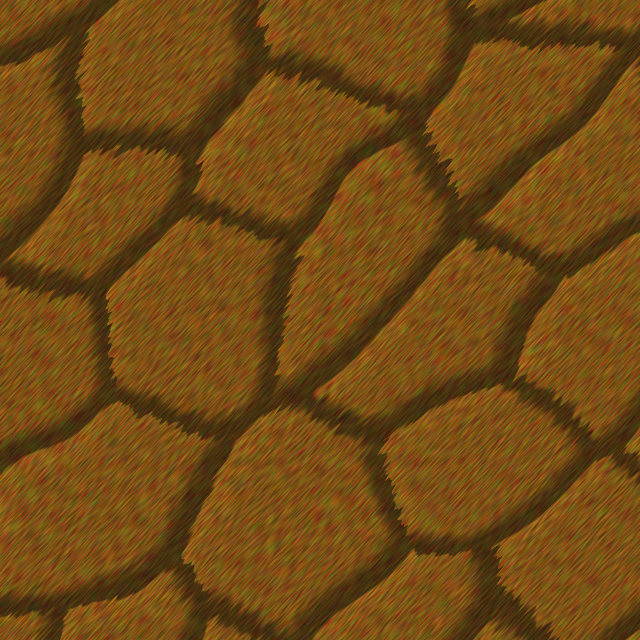
Reproduce this texture procedurally as a WebGL 1 fragment shader.

```glsl
precision highp float;
// Cracked brown stone: stretched Voronoi slabs split by dark, uneven grooves.
// Each slab edge is crisp and pale toward the light, soft and shaded away from it;
// slanted gradient-noise streaks fray the edges and tint the surface.
uniform vec2 u_resolution;

const vec2 SLAB_SIZE = vec2(0.32, 0.225);   // grid cell, along and across the slabs
const vec2 LIGHT = vec2(-0.30, 0.95);       // in the slab frame: upper left on canvas

vec2 hash2(vec2 cell) {
  vec2 k = vec2(dot(cell, vec2(127.1, 311.7)), dot(cell, vec2(269.5, 183.3)));
  return fract(sin(k) * 43758.55);
}

float cornerSlope(vec2 cell, vec2 offset) {
  float angle = 6.2832 * hash2(cell).x;
  return dot(vec2(cos(angle), sin(angle)), offset);
}

float gradientNoise(vec2 p) {
  vec2 i = floor(p), f = fract(p);
  vec2 u = f * f * f * (f * (f * 6.0 - 15.0) + 10.0);
  vec2 e = vec2(1.0, 0.0);
  float low = mix(cornerSlope(i, f), cornerSlope(i + e, f - e), u.x);
  float high = mix(cornerSlope(i + e.yx, f - e.yx), cornerSlope(i + 1.0, f - 1.0), u.x);
  return mix(low, high, u.y);
}

// Coordinates along and across a unit direction
vec2 toFrame(vec2 p, vec2 dir) {
  return vec2(dot(p, dir), dot(p, vec2(-dir.y, dir.x)));
}

vec2 site(vec2 cell) {
  return cell + 0.06 + 0.88 * hash2(cell + 17.0);
}

// x: slab coverage (0 in the groove), y: strength of the lit rim
vec2 slabRelief(vec2 p) {
  vec2 q = toFrame(p, vec2(0.75, 0.66)) / SLAB_SIZE;
  vec2 home = floor(q), ownCell = home, own = vec2(0.0);
  float nearest = 100.0;
  for (int j = -2; j <= 2; j++) {
    for (int i = -2; i <= 2; i++) {
      vec2 cell = home + vec2(float(i), float(j));
      vec2 toSite = site(cell) - q;
      float d = dot(toSite, toSite);
      if (d < nearest) { nearest = d; own = toSite; ownCell = cell; }
    }
  }
  // Every border adds its own bevel, so corners become rounded
  float cover = 1.0, rim = 0.0;
  for (int j = -2; j <= 2; j++) {
    for (int i = -2; i <= 2; i++) {
      if (i == 0 && j == 0) continue;
      vec2 other = site(ownCell + vec2(float(i), float(j))) - q;
      vec2 gap = other - own;
      vec2 normal = gap / SLAB_SIZE;
      float scale = length(normal);
      float d = dot(0.5 * (own + other), gap) / scale;
      float facing = dot(normal / scale, LIGHT);
      float shade = smoothstep(0.55, -0.55, facing);
      cover *= smoothstep(mix(0.011, 0.003, shade), mix(0.015, 0.038, shade), d);
      rim = max(rim, max(facing, 0.0) * (1.0 - smoothstep(0.014, 0.055, d)));
    }
  }
  return vec2(cover, rim);
}

void main() {
  vec2 p = gl_FragCoord.xy / min(u_resolution.x, u_resolution.y);
  vec2 streakDir = vec2(0.68, 0.733);
  vec2 streak = toFrame(p, streakDir);

  // Broad bends, then fine fraying along the streaks
  vec2 bend = vec2(gradientNoise(p * 5.0 + 3.0), gradientNoise(p * 5.0 + 41.0));
  float fray = gradientNoise(streak * vec2(14.0, 120.0))
             + 0.7 * gradientNoise(streak * vec2(26.0, 270.0) + 9.0);
  vec2 relief = slabRelief(p + 0.045 * bend + 0.021 * fray * streakDir);

  vec3 groove = vec3(0.275, 0.188, 0.063);
  vec3 stone = vec3(0.49, 0.317, 0.086);
  vec3 color = mix(groove, stone, relief.x);
  color *= 1.0 + 0.14 * relief.x * relief.y;

  // Separate hair-thin grain per channel gives red, green and ochre hairs
  vec2 grain = streak * vec2(36.0, 350.0);
  vec3 tint = vec3(gradientNoise(grain), gradientNoise(grain + 57.3),
                   gradientNoise(grain + 113.7));
  float tone = gradientNoise(streak * vec2(48.0, 430.0) + 31.0);
  color *= 1.0 + vec3(0.42, 0.70, 1.0) * tint + 0.26 * tone;

  gl_FragColor = vec4(clamp(color, 0.0, 1.0), 1.0);
}
```
